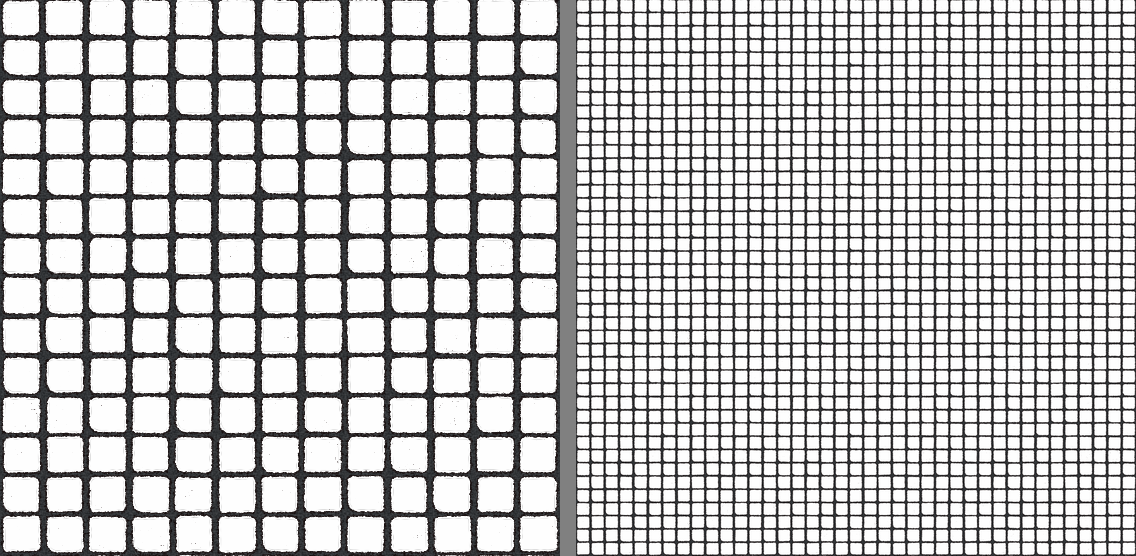
Left: one tile. Right: repeated 3 by 3.
This pattern is drawn by a WebGL 1 fragment shader. Its source:

```glsl
precision highp float;
// Worn white mosaic: a 13 by 14 grid of hand-set rounded tiles in dark grout.
// Each tile is a jittered rounded-box distance whose outline is roughened by
// wrapping gradient noise; the same noise scatters grime and grout grain.

uniform vec2 u_resolution;

const vec2 GRID = vec2(13.0, 14.0);
const float ROW_SHIFT = 0.05;
const vec2 HALF_GAP = vec2(0.082, 0.056);

const vec3 TILE_WHITE = vec3(0.995);
const vec3 GRIME = vec3(0.37, 0.33, 0.33);
const vec3 GROUT_SLATE = vec3(0.195, 0.205, 0.215);
const vec3 GROUT_RIM = vec3(0.135, 0.105, 0.105);

float hash(vec2 p, float seed) {
  vec3 q = fract(vec3(p.xyx + seed * 1.37) * vec3(0.1031, 0.1030, 0.0973));
  q += dot(q, q.yzx + 33.33);
  return fract((q.x + q.y) * q.z);
}

float signedHash(vec2 p, float seed) {
  return 2.0 * hash(p, seed) - 1.0;
}

float cornerSlope(vec2 lattice, vec2 offset, vec2 period, float seed) {
  float angle = 6.2831853 * hash(mod(lattice, period), seed);
  return dot(vec2(cos(angle), sin(angle)), offset);
}

// Gradient noise that repeats after a whole number of lattice steps.
float gradientNoise(vec2 p, vec2 period, float seed) {
  vec2 i = floor(p);
  vec2 f = p - i;
  vec2 w = f * f * f * (f * (f * 6.0 - 15.0) + 10.0);
  vec2 e = vec2(1.0, 0.0);
  float low = mix(cornerSlope(i, f, period, seed),
                  cornerSlope(i + e.xy, f - e.xy, period, seed), w.x);
  float high = mix(cornerSlope(i + e.yx, f - e.yx, period, seed),
                   cornerSlope(i + e.xx, f - e.xx, period, seed), w.x);
  return mix(low, high, w.y);
}

// Noise with a given whole number of lattice steps per tile.
float grain(vec2 cell, float steps, float seed) {
  return gradientNoise(cell * steps, GRID * steps, seed);
}

float roundedBox(vec2 p, vec2 halfSize, float radius) {
  vec2 q = abs(p) - halfSize + radius;
  return min(max(q.x, q.y), 0.0) + length(max(q, 0.0)) - radius;
}

// Distance to one tile with its own offset, tilt, size and corner radii.
float tileDistance(vec2 p, vec2 id, vec2 cellSize) {
  p -= 0.013 * vec2(signedHash(id, 1.0), signedHash(id, 2.0));
  p += 0.018 * signedHash(id, 3.0) * vec2(-p.y, p.x);
  vec2 halfSize = 0.5 * cellSize - HALF_GAP;
  halfSize += 0.011 * vec2(signedHash(id, 4.0), signedHash(id, 5.0));
  float quadrant = step(0.0, p.x) + 2.0 * step(0.0, p.y);
  float pick = hash(id, 10.0 + quadrant);
  float radius = mix(0.08, 0.14, pick);
  radius += 0.1 * step(0.72, pick) * (1.0 - step(0.5, quadrant));
  return roundedBox(p, halfSize, radius);
}

vec3 groutColor(vec2 cell, float d) {
  float fine = grain(cell, 22.0, 21.0);
  float coarse = grain(cell, 9.0, 22.0);
  float slate = smoothstep(0.015, 0.06, d + 0.035 * fine + 0.03 * coarse);
  vec3 color = mix(GROUT_RIM, GROUT_SLATE, slate);
  color += 0.10 * fine + 0.04 * coarse;
  // Pale crumbs broken from the tile edges.
  float crumb = smoothstep(0.52, 0.64, grain(cell, 17.0, 23.0));
  return mix(color, vec3(0.8), crumb * (1.0 - smoothstep(0.02, 0.07, d)));
}

vec3 tileColor(vec2 cell, vec2 id, float d) {
  // Grime specks gather in patches, heavily on only a few tiles.
  float wear = pow(hash(id, 31.0), 4.0);
  float patches = smoothstep(-0.15, 0.45, grain(cell, 3.0, 32.0));
  float threshold = 0.60 - patches * (0.10 + 0.22 * wear);
  float speck = smoothstep(threshold, threshold + 0.14, grain(cell, 21.0, 33.0));
  speck *= 0.35 + 0.5 * smoothstep(-0.2, 0.4, grain(cell, 8.0, 34.0));
  // Faint broken bevel line just inside the edge.
  float bevel = 1.0 - smoothstep(0.004, 0.016, abs(d + 0.045));
  bevel *= smoothstep(-0.2, 0.4, grain(cell, 6.0, 35.0));
  vec3 color = TILE_WHITE - 0.13 * bevel;
  return mix(color, GRIME, speck);
}

void main() {
  vec2 cell = gl_FragCoord.xy / u_resolution * GRID - vec2(0.0, ROW_SHIFT);
  vec2 id = mod(floor(cell), GRID);
  vec2 cellSize = vec2(1.0, u_resolution.y * GRID.x / (u_resolution.x * GRID.y));
  float pixel = GRID.x / u_resolution.x;

  float d = tileDistance((fract(cell) - 0.5) * cellSize, id, cellSize);
  float rough = d + 0.014 * grain(cell, 3.0, 41.0)
                  + 0.022 * grain(cell, 11.0, 42.0)
                  + 0.022 * grain(cell, 23.0, 43.0);

  float edge = max(0.6 * pixel, 0.011);
  float grout = smoothstep(-edge, edge, rough);
  vec3 color = mix(tileColor(cell, id, d), groutColor(cell, rough), grout);
  gl_FragColor = vec4(clamp(color, 0.0, 1.0), 1.0);
}
```
